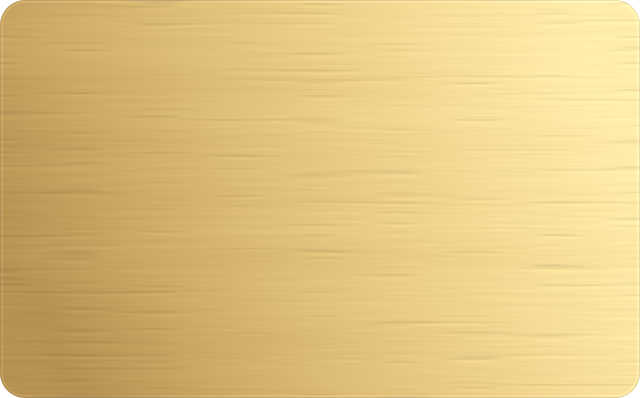
Write a Shadertoy shader that draws this texture.

```glsl
// Brushed gold plate with rounded corners, fine horizontal grain and a soft diagonal sheen.
#define CORNER_RADIUS 0.064
#define GRAIN_ROWS 150.0
#define GRAIN_STRETCH 4.5
#define GRAIN_DEPTH 0.085
#define SCRATCH_DEPTH 0.06
#define BAND_DEPTH 0.035
#define SHEEN_TILT 0.26
#define RIM_WIDTH 0.0035
#define RIM_GLOW 0.06
#define BACKDROP vec3(1.0)

float hash(vec2 p) {
    return fract(sin(dot(p, vec2(127.1, 311.7))) * 43758.5453);
}

float valueNoise(vec2 p) {
    vec2 cell = floor(p), f = fract(p);
    f = f * f * (3.0 - 2.0 * f);
    float low = mix(hash(cell), hash(cell + vec2(1, 0)), f.x);
    float high = mix(hash(cell + vec2(0, 1)), hash(cell + vec2(1, 1)), f.x);
    return mix(low, high, f.y);
}

// Height of the brushed surface: octaves of noise stretched along x.
float grainHeight(vec2 p) {
    float height = 0.0, weight = 0.5;
    vec2 frequency = vec2(GRAIN_STRETCH, GRAIN_ROWS * 0.55);
    for (int i = 0; i < 3; i++) {
        height += weight * valueNoise(p * frequency + float(i) * 17.3);
        frequency *= vec2(1.9, 1.7);
        weight *= 0.6;
    }
    return height;
}

// Gold ramp from shaded bronze (0) to pale highlight (1).
vec3 goldRamp(float t) {
    return vec3(0.715, 0.57, 0.32) + t * vec3(0.44, 0.46, 0.355)
         - t * t * vec3(0.15, 0.10, 0.0);
}

float roundedBox(vec2 p, vec2 halfSize, float radius) {
    vec2 q = abs(p) - halfSize + radius;
    return length(max(q, 0.0)) + min(max(q.x, q.y), 0.0) - radius;
}

void mainImage(out vec4 fragColor, in vec2 fragCoord) {
    vec2 uv = fragCoord / iResolution.xy;
    vec2 p = fragCoord / iResolution.y;
    float pixel = 1.0 / iResolution.y;

    // Broad light: dark at lower left, bright at upper right
    float sheen = 0.03 + 0.94 * uv.x + SHEEN_TILT * (uv.y - 0.5);
    sheen += BAND_DEPTH * (valueNoise(vec2(p.x * 1.2, p.y * 14.0)) - 0.5) * 2.0;
    vec3 color = goldRamp(clamp(sheen, 0.0, 1.0));

    // Embossed grain, lit from above, with a slight waver
    vec2 q = p;
    q.y += 0.004 * (valueNoise(p * vec2(5.0, 12.0)) - 0.5);
    float relief = grainHeight(q) - grainHeight(q + vec2(0.0, 0.5 / GRAIN_ROWS));
    color *= 1.0 + GRAIN_DEPTH * relief;

    // Sparse dark scratches, each with a bright lower lip
    vec2 s = q * vec2(5.0, GRAIN_ROWS * 0.8) + 71.0;
    float scratch = smoothstep(0.72, 0.98, valueNoise(s));
    float lip = smoothstep(0.72, 0.98, valueNoise(s + vec2(0.0, 0.9)));
    color *= 1.0 - SCRATCH_DEPTH * (scratch - 0.5 * lip);

    // Bevelled rim and rounded outline
    vec2 halfSize = 0.5 * vec2(iResolution.x / iResolution.y, 1.0);
    float edge = roundedBox(p - halfSize, halfSize, CORNER_RADIUS);
    float rim = 1.0 - smoothstep(0.0, RIM_WIDTH, abs(edge + 1.5 * RIM_WIDTH));
    float border = smoothstep(-RIM_WIDTH, 0.0, edge);
    color = color * (1.0 - 0.12 * border) + RIM_GLOW * rim;
    float outside = smoothstep(-0.75 * pixel, 0.75 * pixel, edge);
    fragColor = vec4(mix(clamp(color, 0.0, 1.0), BACKDROP, outside), 1.0);
}
```
